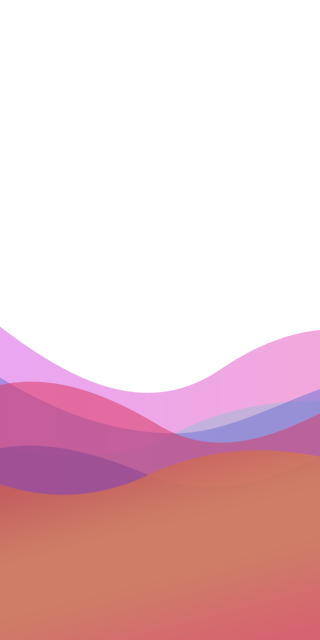
Write a Shadertoy shader that draws this background.

```glsl
// Overlapping translucent waves fill the lower half of a white canvas.
// Each crest is two cubic Hermite arcs meeting at a join; the layers are
// blended from back to front, and the front one carries a diagonal gradient.

#define TEAL_ALPHA 0.40
#define BLUE_ALPHA 0.60
#define ROSE_ALPHA 0.55
#define PLUM_ALPHA 0.50
#define CLAY_ALPHA 0.85
#define EDGE_PIXELS 1.2

const vec3 PAPER = vec3(1.0);
const vec3 ORCHID = vec3(0.92, 0.65, 0.95);
const vec3 PINK = vec3(0.945, 0.66, 0.86);
const vec3 TEAL = vec3(0.515, 0.76, 0.835);
const vec3 BLUE = vec3(0.48, 0.475, 0.83);
const vec3 CRIMSON = vec3(0.87, 0.22, 0.38);
const vec3 ROSE = vec3(0.83, 0.24, 0.42);
const vec3 PLUM = vec3(0.51, 0.26, 0.58);
const vec3 BRICK = vec3(0.79, 0.365, 0.33);
const vec3 CLAY = vec3(0.84, 0.525, 0.37);
const vec3 CORAL = vec3(0.88, 0.40, 0.41);

// Cubic through two (height, slope) ends; t runs 0..1 over the given span
float hermite(vec2 a, vec2 b, float span, float t) {
    float s = 1.0 - t;
    return s * s * ((1.0 + 2.0 * t) * a.x + t * span * a.y)
         + t * t * ((1.0 + 2.0 * s) * b.x - s * span * b.y);
}

// Crest height at x: ends are (height, slope), join is (x, height, slope)
float crest(float x, vec2 left, vec3 join, vec2 right) {
    return x < join.x
        ? hermite(left, join.yz, join.x, x / join.x)
        : hermite(join.yz, right, 1.0 - join.x, (x - join.x) / (1.0 - join.x));
}

// Smooth coverage of the area below a height
float below(float height, float y) {
    return clamp((height - y) * iResolution.y / EDGE_PIXELS + 0.5, 0.0, 1.0);
}

void mainImage(out vec4 fragColor, in vec2 fragCoord) {
    vec2 uv = fragCoord / iResolution.xy;

    // Crest heights, back to front
    float pinkTop = crest(uv.x, vec2(0.4896, -0.38), vec3(0.690, 0.4232, 0.34), vec2(0.4844, 0.05));
    float tealTop = crest(uv.x, vec2(0.3021, -0.10), vec3(0.547, 0.3229, 0.26), vec2(0.3737, 0.0));
    float blueTop = crest(uv.x, vec2(0.4102, -0.31), vec3(0.547, 0.3229, 0.0), vec2(0.3920, 0.18));
    float roseTop = crest(uv.x, vec2(0.3984, 0.11), vec3(0.495, 0.3359, -0.30), vec2(0.3542, 0.25));
    float plumTop = crest(uv.x, vec2(0.2995, 0.09), vec3(0.4635, 0.2578, -0.21), vec2(0.2865, 0.24));
    float clayTop = crest(uv.x, vec2(0.2435, -0.165), vec3(0.4635, 0.2578, 0.235), vec2(0.2865, -0.10));

    // Front gradient: brick at upper left, clay across, coral at lower right
    float diagonal = (0.245 - uv.y) * 2.65 + uv.x * 0.35;
    vec3 clay = mix(BRICK, CLAY, smoothstep(-0.05, 0.40, diagonal));
    clay = mix(clay, CORAL, smoothstep(0.50, 1.0, diagonal));

    // Layers
    vec3 color = mix(PAPER, mix(ORCHID, PINK, uv.x), below(pinkTop, uv.y));
    color = mix(color, TEAL, TEAL_ALPHA * below(tealTop, uv.y));
    color = mix(color, BLUE, BLUE_ALPHA * below(blueTop, uv.y));
    color = mix(color, mix(CRIMSON, ROSE, uv.x), ROSE_ALPHA * below(roseTop, uv.y));
    color = mix(color, PLUM, PLUM_ALPHA * below(plumTop, uv.y));
    color = mix(color, clay, CLAY_ALPHA * below(clayTop, uv.y));

    fragColor = vec4(color, 1.0);
}
```
